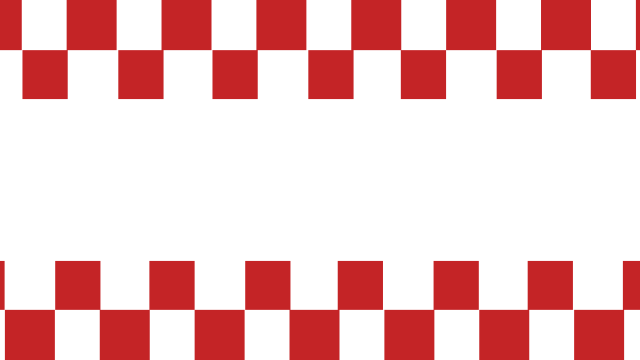
This background is drawn by a Shadertoy shader. Its source:

```glsl
const vec3 PAPER = vec3(1.0);
const vec3 RED = vec3(0.77, 0.14, 0.15);

// Row edges, measured inward from the nearest long side, in canvas heights
const float OUTER_EDGE = 0.1393;
const float INNER_EDGE = 0.2752;

// Check layout, in canvas widths: first left edge, spacing, check width
const vec3 OUTER_ROW = vec3(-0.0441, 0.14824, 0.0781);
const vec3 INNER_ROW = vec3(0.0355, 0.14805, 0.0707);

// Leftward shift of the bottom rows
const float OUTER_SHIFT = 0.0965;
const float INNER_SHIFT = 0.0986;

// Slight uneven spacing of the inner checks
const float NUDGE[8] = float[8](
    -0.0004, 0.0013, 0.0004, 0.0021, -0.0014, 0.0003, -0.0007, 0.0);

// Pixel coverage of the interval from lo to hi
float span(float x, float lo, float hi, float pixel) {
    return clamp((x - lo) / pixel + 0.5, 0.0, 1.0)
         - clamp((x - hi) / pixel + 0.5, 0.0, 1.0);
}

// Repeated checks along one row
float checks(float x, vec3 row, float unevenness, float pixel) {
    float tile = floor((x - row.x) / row.y + 0.1);
    int index = int(clamp(tile, 0.0, 7.0));
    float left = row.x + tile * row.y + unevenness * NUDGE[index];
    return span(x, left, left + row.z, pixel);
}

void mainImage(out vec4 fragColor, in vec2 fragCoord) {
    vec2 uv = fragCoord / iResolution.xy;
    vec2 pixel = 1.0 / iResolution.xy;

    // Fold the canvas so both borders share one layout
    float depth = min(uv.y, 1.0 - uv.y);
    float bottom = 1.0 - step(0.5, uv.y);

    float outer = checks(uv.x + bottom * OUTER_SHIFT, OUTER_ROW, 0.0, pixel.x)
                * span(depth, -1.0, OUTER_EDGE, pixel.y);
    float inner = checks(uv.x + bottom * INNER_SHIFT, INNER_ROW, 1.0, pixel.x)
                * span(depth, OUTER_EDGE, INNER_EDGE, pixel.y);

    fragColor = vec4(mix(PAPER, RED, min(outer + inner, 1.0)), 1.0);
}
```
